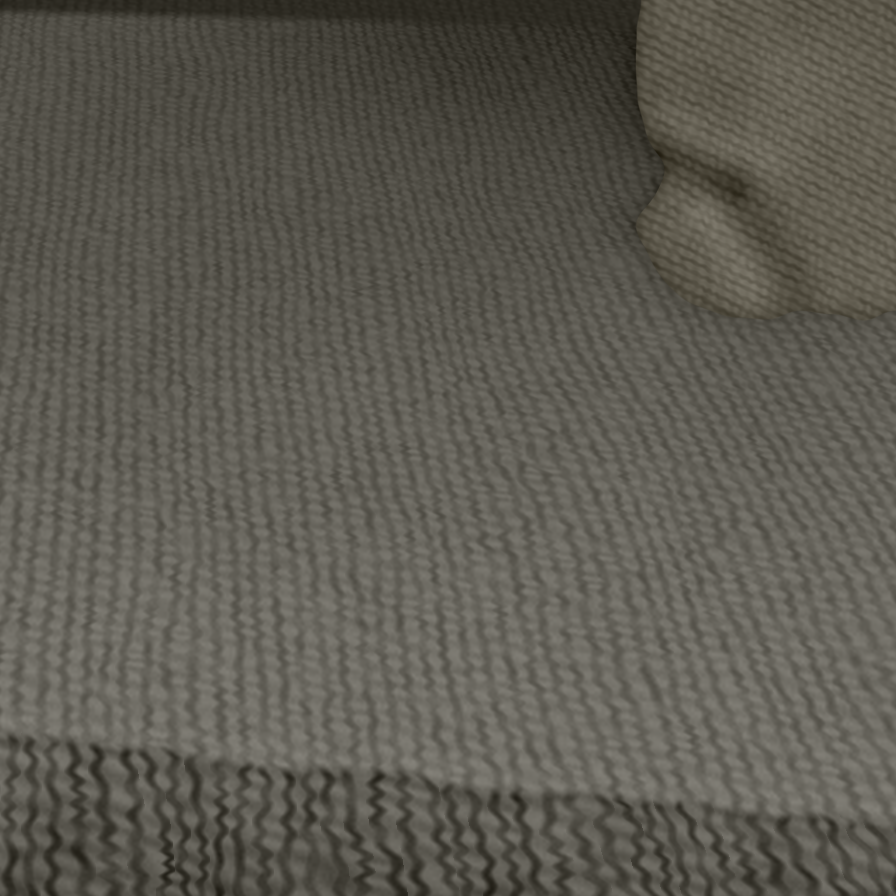
A Shadertoy shader for this texture:

```glsl
const float TAU = 6.2831853;
const vec2 VANISH = vec2(0.17, 2.05);      // where the seat ribs converge
const float RIBS = 75.0;                   // rib density, about 48 across mid-height
const float ROWS = 180.0;                  // stitch density along the ribs
const float BEND = 0.035;                  // sideways drift of the ribs on the right
const float FRONT_ROWS = 34.0;             // coarse loops on the front face
const vec2 WEAVE = vec2(88.0, 66.0);       // cushion weave density
const float SEAT_CONTRAST = 0.155;
const float FRONT_CONTRAST = 0.27;
const float CUSHION_CONTRAST = 0.12;
const vec3 SEAT_TINT = vec3(0.0, -0.010, -0.042);
const vec3 CUSHION_TINT = vec3(0.0, -0.018, -0.068);

float hash(vec2 p) {
    vec3 q = fract(vec3(p.xyx) * 0.1031);
    q += dot(q, q.yzx + 33.33);
    return fract((q.x + q.y) * q.z);
}

float noise(vec2 p) {
    vec2 i = floor(p), f = fract(p);
    f = f * f * (3.0 - 2.0 * f);
    return mix(mix(hash(i), hash(i + vec2(1, 0)), f.x),
               mix(hash(i + vec2(0, 1)), hash(i + vec2(1, 1)), f.x), f.y);
}

float fbm(vec2 p) {
    float sum = 0.0, gain = 0.5;
    for (int i = 0; i < 4; i++) {
        sum += gain * noise(p);
        p = p * 2.03 + 17.1;
        gain *= 0.5;
    }
    return sum;
}

// Yarn relief around zero: one rib per unit x, one stitch per unit y
float knit(vec2 p, float sway, float wander) {
    p.x += wander * (noise(p * vec2(0.25, 0.12)) - 0.5);
    // Each groove meanders on its own and breaks into dashes
    float groove = floor(p.x + 0.5);
    float phase = hash(vec2(groove, 7.0)) + 2.0 * noise(vec2(groove * 5.3, p.y * 0.4));
    float meander = 0.5 * sin(TAU * (p.y + phase)) + 1.8 * noise(vec2(groove * 9.1, p.y * 0.8)) - 0.9;
    float side = p.x - groove - sway * meander;
    float dash = mix(0.4, 1.0, noise(vec2(groove * 6.7, p.y * 1.3 + 0.6 * side)));
    float ridge = 1.0 - dash * (1.0 - smoothstep(0.0, 0.37, abs(side)));
    // Slanted stitches between neighbouring grooves, fading into them
    float rib = groove - step(side, 0.0);
    float across = p.x - rib - 0.5;
    float along = p.y + hash(vec2(rib, 3.0)) + 1.2 * noise(vec2(rib * 2.9, p.y * 0.6));
    float stitch = 0.5 + 0.5 * cos(TAU * (along + 0.35 * across));
    float wear = noise(vec2(rib * 3.7, along * 0.8));
    float dip = mix(0.2, 0.42, wear) * (1.0 - stitch) * smoothstep(0.0, 0.25, abs(side));
    return ridge - dip - 0.6;
}

float roundBox(vec2 p, vec2 halfSize, float radius) {
    vec2 q = abs(p) - halfSize + radius;
    return length(max(q, 0.0)) + min(max(q.x, q.y), 0.0) - radius;
}

float blob(vec2 p, vec2 center, vec2 size) {
    vec2 d = (p - center) / size;
    return exp(-dot(d, d));
}

// Soft crease along a segment
float crease(vec2 p, vec2 a, vec2 b, float width) {
    vec2 ab = b - a;
    float t = clamp(dot(p - a, ab) / dot(ab, ab), 0.0, 1.0);
    float d = length(p - a - ab * t) / width;
    return exp(-d * d);
}

float cushionDistance(vec2 p) {
    float d = roundBox(p - vec2(1.05, 1.0), vec2(0.337, 0.352), 0.11);
    d += 0.028 * blob(p, vec2(0.73, 0.805), vec2(0.05, 0.035));
    return d + 0.012 * (noise(p * 28.0) - 0.5);
}

float seatShade(vec2 p, vec2 ribs, float cushion) {
    float tone = mix(0.422, 0.312, smoothstep(0.15, 1.0, p.y));
    tone -= 0.12 * blob(p, vec2(0.60, 1.0), vec2(0.30, 0.17));
    tone -= 0.06 * exp(-max(cushion, 0.0) / 0.035) * smoothstep(0.6, 0.8, p.y);
    tone -= 0.04 * exp(-max(cushion, 0.0) / 0.012);
    tone += 0.04 * (fbm(p * 7.0) - 0.47);
    float depth = SEAT_CONTRAST * mix(1.0, 0.55, smoothstep(0.2, 1.0, p.y));
    return tone + depth * knit(ribs, 0.16, 0.9);
}

float frontShade(vec2 p, float ribX, float drop) {
    float tone = mix(0.335, 0.285, smoothstep(0.0, 0.16, drop));
    tone -= 0.05 * exp(-pow((drop - 0.008) / 0.008, 2.0));
    tone += 0.10 * (fbm(p * 13.0) - 0.47);
    return tone + FRONT_CONTRAST * knit(vec2(ribX, p.y * FRONT_ROWS), 0.26, 1.3);
}

float cushionShade(vec2 p, float inside) {
    vec2 q = vec2(dot(p, vec2(0.45, 0.89)), dot(p, vec2(0.89, -0.45)));
    float tone = 0.375 + 0.10 * (fbm(p * 9.0) - 0.47);
    tone -= 0.10 * crease(p, vec2(0.74, 0.83), vec2(0.82, 0.79), 0.020);
    tone -= 0.08 * crease(p, vec2(0.82, 0.79), vec2(0.89, 0.68), 0.026);
    tone += 0.06 * crease(p, vec2(0.79, 0.76), vec2(0.84, 0.68), 0.022);
    tone += 0.04 * crease(p, vec2(0.75, 0.87), vec2(0.85, 0.82), 0.022);
    tone -= 0.09 * exp(-inside / 0.012);
    return tone + CUSHION_CONTRAST * knit(q * WEAVE, 0.12, 0.5);
}

void mainImage(out vec4 fragColor, in vec2 fragCoord) {
    vec2 p = fragCoord / iResolution.xy;
    float pixel = 1.0 / iResolution.y, cushion = cushionDistance(p);
    // Seat in perspective
    float bend = BEND * smoothstep(0.25, 0.7, p.x) * smoothstep(0.35, 0.8, p.y);
    vec2 ribs = vec2((p.x + bend - VANISH.x) * RIBS, ROWS) / (VANISH.y - p.y);
    float shade = seatShade(p, ribs, cushion);
    // Front face below the rolled edge
    float drop = 0.178 - 0.10 * p.x + 0.014 * (noise(vec2(p.x * 22.0, 2.0)) - 0.5) - p.y;
    shade += 0.02 * exp(-abs(drop + 0.012) / 0.012);
    shade = mix(shade, frontShade(p, ribs.x, drop), smoothstep(-0.006, 0.010, drop));
    // Dark gap under the backrest
    float backrest = 0.175 + 0.04 * knit(ribs, 0.1, 0.5);
    shade = mix(shade, backrest, smoothstep(-0.008, 0.006, p.y - 0.988 + 0.025 * p.x));
    // Cushion on top, then fine fibre fuzz
    vec3 cushionColor = cushionShade(p, max(-cushion, 0.0)) + CUSHION_TINT;
    vec3 color = mix(shade + SEAT_TINT, cushionColor, smoothstep(pixel, -pixel, cushion));
    color += 0.03 * (noise(p * 260.0) - 0.5);
    fragColor = vec4(clamp(color, 0.0, 1.0), 1.0);
}
```
